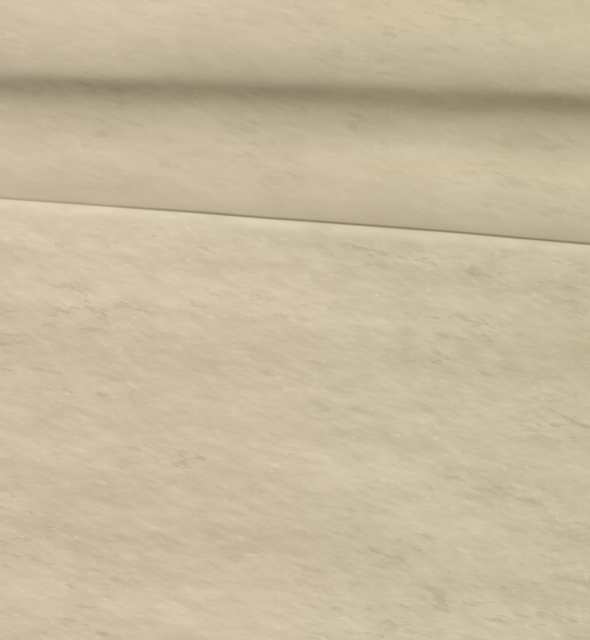
Write a Shadertoy shader that draws this texture.

```glsl
float hash(vec2 p) {
    vec3 q = fract(vec3(p.xyx) * 0.1031);
    q += dot(q, q.yzx + 33.33);
    return fract((q.x + q.y) * q.z);
}

float valueNoise(vec2 p) {
    vec2 cell = floor(p), f = fract(p);
    f = f * f * (3.0 - 2.0 * f);
    float low = mix(hash(cell), hash(cell + vec2(1, 0)), f.x);
    float high = mix(hash(cell + vec2(0, 1)), hash(cell + vec2(1, 1)), f.x);
    return mix(low, high, f.y);
}

// Layered noise centred on zero
float fbm(vec2 p) {
    float sum = 0.0, weight = 0.5;
    for (int i = 0; i < 4; i++) {
        sum += weight * (valueNoise(p) - 0.5);
        p = mat2(0.98, -0.17, 0.17, 0.98) * p * 2.03 + 17.3;
        weight *= 0.55;
    }
    return sum;
}

float bell(float x, float width) {
    return exp(-x * x / (width * width));
}

void mainImage(out vec4 fragColor, in vec2 fragCoord) {
    vec2 uv = fragCoord / iResolution.xy;
    vec2 p = vec2(uv.x * 0.922, uv.y);
    float pixel = 1.0 / iResolution.y;

    // Signed heights above the slanted seam and the soft groove
    float seam = uv.y - (0.690 - 0.066 * uv.x - 0.006 * uv.x * uv.x);
    seam += 0.0015 * (valueNoise(vec2(uv.x * 9.0, 2.0)) - 0.5);
    float groove = uv.y - (0.868 - 0.020 * uv.x - 0.010 * uv.x * uv.x);
    groove += 0.006 * fbm(vec2(uv.x * 7.0, 5.0));
    float upper = smoothstep(-pixel, pixel, seam);

    // Broad light across the surface
    vec3 color = mix(vec3(0.803, 0.748, 0.643), vec3(0.785, 0.738, 0.625), uv.x);
    color += vec3(0.016, 0.014, 0.010) * smoothstep(0.90, 0.97, uv.y);
    color += vec3(0.022, 0.019, 0.015) * bell(groove + 0.108, 0.035) * upper;

    // Grain follows the slope of the seam
    vec2 grain = vec2(p.x, p.y + 0.08 * p.x);
    vec2 slanted = vec2(p.x, p.y + 0.22 * p.x);
    float clouds = fbm(grain * vec2(2.6, 9.0) + 3.0);
    float mottling = fbm(grain * vec2(7.0, 26.0));
    float fibre = fbm(slanted * vec2(30.0, 75.0) + 8.0);
    float relief = fbm(slanted * vec2(55.0, 115.0))
                 - fbm((slanted + vec2(0.002, 0.004)) * vec2(55.0, 115.0));
    float rough = mix(1.0, 0.6, upper) * smoothstep(0.0, 0.06, abs(seam) + 0.015);
    color += vec3(1.0, 1.0, 1.03) * (0.06 * clouds + 0.05 * mottling);
    color += rough * (0.065 * fibre + 0.05 * relief);

    // Fine worn marks and pale flecks, gathered in patches
    float patches = smoothstep(0.4, 0.8, valueNoise(grain * vec2(7.0, 20.0) + 4.0));
    float pits = smoothstep(0.08, 0.25, fbm(slanted * vec2(38.0, 110.0) + 31.0)) * patches;
    float flecks = smoothstep(0.84, 0.98, valueNoise(slanted * vec2(85.0, 160.0) + 63.0));
    color += rough * (0.024 * flecks - 0.045 * pits);

    // Faint weathered bands on the lower board
    float bands = bell(uv.y + 0.02 * uv.x - 0.455, 0.035)
                + 0.8 * bell(uv.y + 0.04 * uv.x - 0.345, 0.014)
                + 0.5 * bell(uv.y + 0.06 * uv.x - 0.14, 0.03);
    color -= 0.026 * bands * max(0.0, 0.7 + 2.5 * mottling) * (1.0 - upper);

    // Groove with a dark core and a long shadow beneath
    float core = bell(groove, groove > 0.0 ? 0.017 : 0.025);
    float shadow = groove > 0.0 ? bell(groove, 0.060) : bell(groove, 0.073);
    color -= vec3(0.140, 0.137, 0.130) * core * (0.95 + 0.8 * mottling);
    color -= vec3(0.092, 0.087, 0.085) * shadow;

    // Shaded lip above the seam, bright bevel below it
    float lip = exp(-max(seam, 0.0) / 0.028) * upper;
    color -= vec3(0.078, 0.080, 0.074) * lip;
    float crackWeight = mix(0.35, 0.85, smoothstep(0.05, 0.4, uv.x));
    color -= vec3(0.18, 0.18, 0.17) * crackWeight * bell(seam - 0.0015, 0.0021);
    float bevel = smoothstep(0.001, -0.003, seam) * smoothstep(-0.022, -0.007, seam);
    color += vec3(0.044, 0.046, 0.048) * bevel * (0.9 + fibre);
    color += vec3(0.012, 0.013, 0.015) * bell(seam + 0.02, 0.030) * (1.0 - upper);

    fragColor = vec4(clamp(color, 0.0, 1.0), 1.0);
}
```
